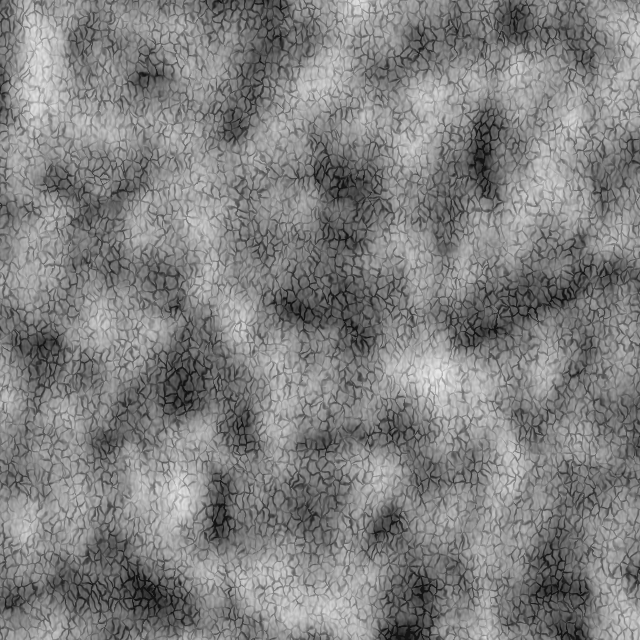
A WebGL 1 fragment shader for this texture:

```glsl
precision highp float;
// Grey veined hide: soft light and dark clouds under a dense net of fine dark veins.
// Clouds are layered gradient noise; the net is the borders of tall, warped
// Voronoi cells, joined by a few long creases and a faint vertical grain.

uniform vec2 u_resolution;

const float BASE_TONE = 0.578;
const vec2 CLOUD_SCALE = vec2(8.5, 6.5);
const float CLOUD_CONTRAST = 0.41;
const vec2 SHADOW_SCALE = vec2(3.6, 5.2);
const float SHADOW_DEPTH = 0.13;
const vec2 CELL_SCALE = vec2(92.0, 58.0);
const float CELL_JITTER = 0.9;
const float VEIN_WIDTH = 0.003;
const float VEIN_DEPTH = 0.27;
const float CREASE_SCALE = 11.0;
const float CREASE_WIDTH = 0.035;
const float CREASE_DEPTH = 0.10;
const vec2 GRAIN_SCALE = vec2(230.0, 130.0);
const float GRAIN_CONTRAST = 0.10;

vec2 hash2(vec2 p) {
    vec3 q = fract(p.xyx * vec3(0.1031, 0.1030, 0.0973));
    q += dot(q, q.yzx + 33.33);
    return fract((q.xx + q.yz) * q.zy);
}

float cornerSlope(vec2 cell, vec2 offset) {
    float angle = 6.28318 * hash2(cell).x;
    return dot(vec2(cos(angle), sin(angle)), offset);
}

float gradientNoise(vec2 p) {
    vec2 i = floor(p);
    vec2 f = p - i;
    vec2 u = f * f * f * (f * (f * 6.0 - 15.0) + 10.0);
    vec2 e = vec2(1.0, 0.0);
    float low = mix(cornerSlope(i, f), cornerSlope(i + e, f - e), u.x);
    float high = mix(cornerSlope(i + e.yx, f - e.yx), cornerSlope(i + 1.0, f - 1.0), u.x);
    return mix(low, high, u.y);
}

vec2 noisePair(vec2 p) {
    return vec2(gradientNoise(p), gradientNoise(p + vec2(57.3, 113.7)));
}

float fractalNoise(vec2 p) {
    float sum = 0.0;
    float amplitude = 1.0;
    for (int octave = 0; octave < 4; octave++) {
        sum += amplitude * gradientNoise(p);
        p = p * 2.03 + vec2(17.1, 31.7);
        amplitude *= 0.45;
    }
    return sum;
}

// Distance to the nearest cell border, in canvas units.
float borderDistance(vec2 uv) {
    vec2 p = uv * CELL_SCALE;
    vec2 cell = floor(p);
    vec2 nearest = vec2(8.0);
    vec2 second = vec2(8.0);
    for (int y = -1; y <= 1; y++) {
        for (int x = -1; x <= 1; x++) {
            vec2 id = cell + vec2(float(x), float(y));
            vec2 toSeed = id + 0.5 + CELL_JITTER * (hash2(id) - 0.5) - p;
            float d = dot(toSeed, toSeed);
            if (d < dot(nearest, nearest)) {
                second = nearest;
                nearest = toSeed;
            } else if (d < dot(second, second)) {
                second = toSeed;
            }
        }
    }
    vec2 normal = normalize(second - nearest);
    return dot(0.5 * (nearest + second), normal) / length(normal * CELL_SCALE);
}

void main() {
    vec2 uv = gl_FragCoord.xy / u_resolution.y + 2.0;
    float pixel = 1.0 / u_resolution.y;

    // Clouds, with slanted shadow folds where they are dark
    vec2 bend = noisePair(uv * 6.0);
    float cloud = fractalNoise((uv + 0.03 * bend) * CLOUD_SCALE);
    float fold = abs(gradientNoise((uv + 0.04 * bend.yx) * SHADOW_SCALE + 9.0));
    float shadow = (1.0 - smoothstep(0.0, 0.14, fold)) * smoothstep(0.1, -0.25, cloud);

    // Vein net, wavering in path and strength
    vec2 wander = 0.02 * bend + 0.007 * noisePair(uv * 38.0) + 0.004 * noisePair(uv * 110.0);
    float border = borderDistance(uv + wander);
    float vein = 1.0 - smoothstep(0.0, max(VEIN_WIDTH, 1.4 * pixel), border);
    float strength = clamp(0.64 + 0.9 * gradientNoise(uv * vec2(60.0, 42.0))
        + 0.5 * gradientNoise(uv * 17.0) - 0.25 * cloud, 0.12, 1.0);

    // Long thin creases that fade in and out
    float ridge = abs(gradientNoise((uv + 1.5 * wander) * CREASE_SCALE + 41.0));
    float crease = 1.0 - smoothstep(0.0, CREASE_WIDTH, ridge);
    crease *= smoothstep(-0.05, 0.25, gradientNoise(uv * 9.0 + 23.0));

    float grain = gradientNoise(uv * GRAIN_SCALE);

    float tone = BASE_TONE + CLOUD_CONTRAST * cloud - SHADOW_DEPTH * shadow;
    tone -= VEIN_DEPTH * vein * strength + CREASE_DEPTH * crease;
    tone += GRAIN_CONTRAST * grain;
    gl_FragColor = vec4(vec3(clamp(tone, 0.08, 0.9)), 1.0);
}
```
